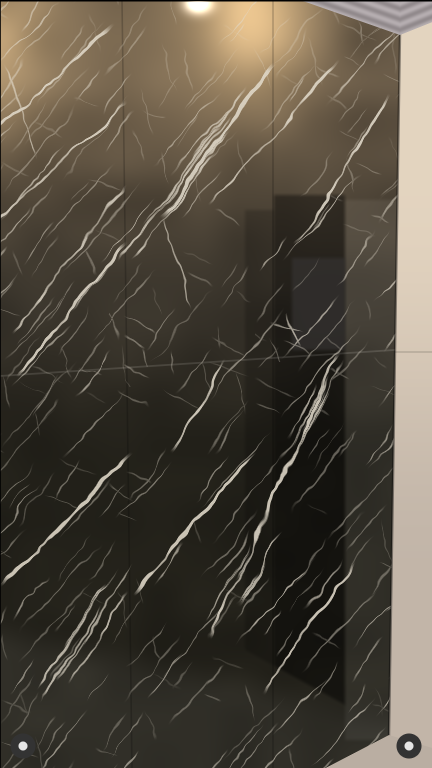
Write a WebGL 1 fragment shader that draws this texture.

```glsl
precision highp float;
// Polished dark marble with pale diagonal veins, lamp glow and a reflected
// doorway, beside a cream wall, ceiling trim and floor. Veins are warped
// segments: a few placed, others bundled or scattered by hash.
uniform vec2 u_resolution;

const vec2 FRAME = vec2(4.32, 7.68); // canvas extent, y points down
const vec3 VEIN_COLOR = vec3(0.88, 0.85, 0.79);
const vec3 MARBLE_TOP = vec3(0.37, 0.32, 0.255);
const vec3 MARBLE_MID = vec3(0.225, 0.205, 0.17);
const vec3 MARBLE_LOW = vec3(0.135, 0.128, 0.1);
const vec3 LAMP_GLOW = vec3(0.45, 0.37, 0.25);
const vec3 WALL_TOP = vec3(0.89, 0.83, 0.75);
const vec3 WALL_LOW = vec3(0.76, 0.71, 0.66);
const float WARP = 0.07;

float px, veins; // pixel size, strongest vein so far
vec2 q;          // warped position on the marble

float hash(vec2 p) {
  vec3 h = fract(p.xyx * 0.1031);
  h += dot(h, h.yzx + 33.33);
  return fract((h.x + h.y) * h.z);
}
float noise(vec2 p) {
  vec2 i = floor(p), f = fract(p), e = vec2(1, 0);
  f *= f * (3.0 - 2.0 * f);
  return mix(mix(hash(i), hash(i + e), f.x), mix(hash(i + e.yx), hash(i + 1.0), f.x), f.y);
}
float cover(float d) { return clamp(d / px + 0.5, 0.0, 1.0); }
float glow(vec2 p, vec2 c, vec2 r) { p = (p - c) / r; return exp(-dot(p, p)); }
float box(vec2 p, vec2 lo, vec2 hi) {
  vec2 s = smoothstep(lo - 0.03, lo + 0.03, p) * (1.0 - smoothstep(hi - 0.03, hi + 0.03, p));
  return s.x * s.y;
}

// Tapered segment of uneven width
void vein(vec4 ends, float w) {
  vec2 d = ends.zw - ends.xy, r = q - ends.xy;
  float len = length(d), t = dot(r, d) / len, s = abs(r.x * d.y - r.y * d.x) / len;
  float taper = smoothstep(0.0, 0.15, t) * smoothstep(0.0, 0.15, len - t);
  w *= 0.5 + 0.8 * noise(vec2(t * 6.0, ends.x * 9.0) + 9.0);
  veins = max(veins, cover(w - s) * taper * min(1.0, 0.3 + w * 55.0));
}
// Near-parallel strands around one line
void bundle(vec4 e, float spread) {
  for (int i = 0; i < 7; i++) {
    vec2 k = vec2(float(i) + 3.0, e.x * 31.0);
    vec2 o = vec2(hash(k) - 0.5, 0.5 * hash(k + 17.0) - 0.25) * spread;
    vec2 a = mix(e.xy, e.zw, 0.55 * hash(k + 5.0));
    vein(vec4(a, mix(e.xy, e.zw, 0.6 + 0.4 * hash(k + 9.0))) + o.xyxy, 0.009);
  }
}
// One random streak per cell of a grid turned along dir
void scatter(vec2 dir, vec2 cell, float density, float strength) {
  vec2 g = vec2(dot(q, dir), dot(q, vec2(-dir.y, dir.x))) / cell + 50.0;
  g.x += hash(vec2(floor(g.y), cell.x * 40.0)) * 7.0;
  vec2 id = floor(g), f = fract(g) - 0.5;
  float mid = (hash(id + 3.0) - 0.5) * 0.4 + (hash(id + 8.0) - 0.5) * 0.5 * f.x;
  float span = mix(0.2, 0.48, hash(id + 12.0));
  float line = cover(0.008 * (0.3 + noise(q * 9.0)) - abs(f.y - mid) * cell.y);
  line *= (1.0 - smoothstep(span * 0.5, span, abs(f.x))) * step(hash(id), density);
  veins = max(veins, line * strength * (0.35 + 0.65 * hash(id + 21.0)));
}
void drawVeins(vec2 p) {
  q = p + WARP * (vec2(noise(p * 4.0), noise(p * 4.0 + 40.0)) - 0.5);
  q += 0.3 * WARP * (vec2(noise(p * 15.0), noise(p * 15.0 + 70.0)) - 0.5);
  veins = 0.0;
  vein(vec4(0.18, 3.78, 1.28, 2.4), 0.017); vein(vec4(1.6, 2.2, 2.76, 0.62), 0.022);
  vein(vec4(-0.2, 2.35, 1.3, 1.02), 0.013); vein(vec4(-0.2, 1.42, 1.15, 0.26), 0.016);
  vein(vec4(0.1, 3.35, 1.28, 1.85), 0.01); vein(vec4(2.1, 2.06, 3.4, 0.6), 0.012);
  vein(vec4(2.95, 2.45, 3.92, 0.95), 0.015); vein(vec4(0.02, 5.9, 1.32, 4.5), 0.019);
  vein(vec4(1.32, 5.97, 2.55, 4.52), 0.018); vein(vec4(1.7, 4.52, 2.28, 3.6), 0.012);
  vein(vec4(2.62, 6.95, 3.55, 5.6), 0.013); vein(vec4(2.1, 6.4, 3.4, 3.5), 0.014);
  bundle(vec4(1.2, 2.65, 2.75, 0.65), 0.18); bundle(vec4(2.1, 6.45, 2.75, 5.2), 0.25);
  bundle(vec4(2.75, 4.75, 3.42, 3.5), 0.2); bundle(vec4(0.35, 7.1, 1.3, 5.6), 0.3);
  // Steep cracks, then streaks with knots above the tile joint
  vein(vec4(0.05, 0.65, 0.38, 1.6), 0.008); vein(vec4(1.62, 2.15, 1.92, 3.1), 0.008);
  float knot = glow(p, vec2(1.5, 3.35), vec2(0.4, 0.3)) + glow(p, vec2(2.9, 3.35), vec2(0.3));
  scatter(vec2(0.66, -0.75), vec2(1.3, 0.17), 0.5, 0.8);
  scatter(vec2(0.58, -0.81), vec2(0.7, 0.13), 0.35, 0.7);
  scatter(vec2(0.29, 0.957), vec2(0.6, 0.25), 0.2 + 0.6 * knot, 0.35 + 0.5 * knot);
  scatter(vec2(0.9, 0.436), vec2(0.5, 0.22), 0.2 + 0.6 * knot, 0.35 + 0.5 * knot);
}
vec3 marble(vec2 p) {
  vec3 c = mix(MARBLE_TOP, MARBLE_MID, smoothstep(0.9, 3.2, p.y));
  c = mix(c, MARBLE_LOW, smoothstep(2.9, 4.7, p.y));
  c += 0.055 * smoothstep(-0.15, 0.3, p.y - 6.25 - 0.22 * p.x);
  c *= 0.86 + 0.24 * noise(p * 2.5);
  // Reflected doorway and window
  float doorEnd = 5.15 + 0.55 * p.x;
  c *= 1.0 - 0.2 * box(p, vec2(2.45, 2.1), vec2(2.74, doorEnd));
  c *= 1.0 - 0.42 * box(p, vec2(2.74, 1.95), vec2(3.45, doorEnd));
  c = mix(c, vec3(0.2, 0.19, 0.185), 0.75 * box(p, vec2(2.92, 2.58), vec2(3.45, 3.5)));
  c += 0.05 * box(p, vec2(3.45, 2.0), vec2(4.1, 7.4));
  // Lamp light, tile joints, veins
  c += LAMP_GLOW * (glow(p, vec2(2.55, 0.1), vec2(0.6, 0.85)) + 0.75 * glow(p, vec2(-0.1, 0.35), vec2(0.7, 1.0)));
  c += 0.25 * LAMP_GLOW * glow(p, vec2(1.8, 0.3), vec2(1.5, 1.3));
  c *= 1.0 - 0.2 * cover(0.008 - min(abs(p.x - 1.22 - 0.013 * p.y), abs(p.x - 2.73)));
  c += 0.1 * cover(0.009 - abs(p.y - 3.76 + 0.066 * p.x));
  drawVeins(p);
  return mix(c, VEIN_COLOR, 0.88 * veins) + glow(p, vec2(1.98, 0.03), vec2(0.13, 0.1));
}
void main() {
  vec2 p = vec2(0, FRAME.y) + vec2(1, -1) * gl_FragCoord.xy / u_resolution * FRAME;
  px = FRAME.x / u_resolution.x;
  float side = p.x - 4.0 + 0.0157 * (p.y - 0.35);
  vec3 wall = mix(WALL_TOP, WALL_LOW, smoothstep(1.8, 5.8, p.y));
  wall *= 1.0 - 0.15 * cover(0.008 - abs(p.y - 3.52));
  vec3 color = mix(marble(p), wall, cover(side)) * (1.0 - 0.4 * cover(0.012 - abs(side)));
  // Floor, ceiling trim, corner discs
  float ground = p.y - 7.35 - max((3.89 - p.x) * 0.52, (p.x - 3.89) * 0.3);
  color = mix(color, WALL_LOW * 0.96, cover(ground));
  float trim = min((p.x - 3.0) * 0.35, 0.35 - (p.x - 4.0) * 0.4) - p.y;
  color = mix(color, vec3(0.64, 0.61, 0.62) + 0.07 * cos(trim * 60.0), cover(trim));
  float disc = length(vec2(abs(p.x - 2.16) - 1.93, p.y - 7.46));
  color = mix(color, vec3(0.2 + 0.7 * cover(0.045 - disc)), cover(0.125 - disc));
  gl_FragColor = vec4(color * cover(p.y - 0.015) * cover(p.x - 0.008), 1.0);
}
```
